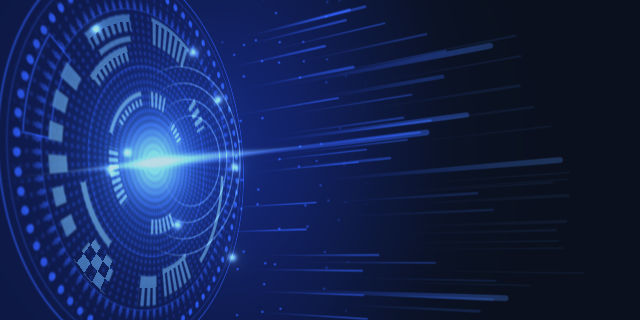
Reproduce this background procedurally as a WebGL 2 fragment shader.

```glsl
#version 300 es
precision highp float;
uniform vec2 u_resolution;
out vec4 outColor;

#define CORE vec2(0.482, 0.492)
#define VANISH vec2(-1.91, 0.193)
#define PERSPECTIVE 0.77
#define STRETCH 1.65
#define SHEAR 0.15
#define STREAKS 46
#define NIGHT vec3(0.038, 0.062, 0.112)
#define NAVY vec3(0.05, 0.09, 0.25)
#define BLUE vec3(0.13, 0.27, 0.72)
#define CYAN vec3(0.46, 0.69, 0.80)
#define TAU 6.2831853

float hash(vec2 v) { return fract(sin(dot(v, vec2(127.1, 311.7))) * 43758.5453); }

// Antialiased coverage of a distance
float inside(float d) {
  float px = 1.0 / u_resolution.y;
  return 1.0 - smoothstep(-px, px, d);
}
float line(float d) { return inside(abs(d) - 0.0012); }

// Perspective between the canvas and the tilted disk
vec2 toDisk(vec2 p) {
  vec2 q = p - CORE;
  return vec2(q.x, (q.y + SHEAR * q.x) / STRETCH) / max(1.0 - PERSPECTIVE * q.x, 0.3);
}
vec2 fromDisk(vec2 d) {
  float x = d.x / (1.0 + PERSPECTIVE * d.x);
  return CORE + vec2(x, d.y * STRETCH * (1.0 - PERSPECTIVE * x) - SHEAR * x);
}

// Disk parts: q holds radius and angle in turns
float sector(vec2 q, float r0, float r1, float t0, float t1) {
  float across = abs(q.x - 0.5 * (r0 + r1)) - 0.5 * (r1 - r0);
  float around = abs(q.y - 0.5 * (t0 + t1)) - 0.5 * (t1 - t0);
  return max(across, around * TAU * q.x);
}
float arc(vec2 q, float r0, float r1, float t0, float t1) { return inside(sector(q, r0, r1, t0, t1)); }
float comb(vec2 q, float n) { return inside((abs(fract(q.y * n) - 0.5) - 0.28) * TAU * q.x / n); }
float dots(vec2 q, float radius, float n, float size) {
  return inside(length(vec2((fract(q.y * n) - 0.5) * TAU * radius / n, q.x - radius)) - size);
}

float blocks(vec2 q) {
  // Outer blocks: toothed, checkered and plain
  float teeth = comb(q, 90.0);
  float b = arc(q, 0.240, 0.268, 0.295, 0.372) * max(step(0.256, q.x), teeth);
  b += arc(q, 0.222, 0.231, 0.300, 0.365);
  b += arc(q, 0.190, 0.215, 0.312, 0.400) * max(step(0.205, q.x), teeth);
  b += arc(q, 0.222, 0.272, 0.178, 0.255) * max(step(0.264, q.x), teeth);
  float inner = 0.218 + 0.025 * hash(vec2(floor(q.y * 32.0), 3.0));
  b += arc(q, inner, 0.264, 0.406, 0.594) * comb(q, 32.0);
  b += arc(q, 0.215, 0.272, 0.610, 0.665) * mod(floor(q.y * 70.0) + floor(q.x * 48.0), 2.0);
  b += arc(q, 0.190, 0.202, 0.540, 0.640);
  b += arc(q, 0.215, 0.270, 0.720, 0.755) * max(step(q.x, 0.237), teeth);
  b += arc(q, 0.205, 0.260, 0.770, 0.835) * max(step(q.x, 0.214), teeth);
  b += arc(q, 0.248, 0.259, 0.860, 0.995);
  // Inner blocks
  float fine = comb(q, 60.0);
  b += arc(q, 0.168, 0.200, 0.075, 0.130) * fine + arc(q, 0.125, 0.133, 0.300, 0.450);
  b += arc(q, 0.108, 0.120, 0.300, 0.420) * fine + arc(q, 0.104, 0.133, 0.205, 0.270) * fine;
  b += arc(q, 0.088, 0.105, 0.080, 0.155) * fine + arc(q, 0.104, 0.128, 0.480, 0.620) * fine;
  return min(b + arc(q, 0.108, 0.136, 0.735, 0.835) * fine, 1.0);
}

// Tapered ray with a round bright tip
float streak(vec2 p, vec2 tip, float width, float span) {
  vec2 dir = normalize(tip - VANISH), rel = p - tip;
  float along = dot(rel, dir), fade = smoothstep(-span, 0.0, along);
  vec2 cap = vec2(max(along, 0.0), dot(rel, vec2(-dir.y, dir.x)));
  return fade * inside(length(cap) - width * mix(0.4, 1.0, fade));
}
vec3 flare(vec2 p, vec2 at) {
  float d = length(p - at) / 0.012;
  return CYAN * (0.8 * exp(-d * d) + 0.25 * exp(-d * 0.7));
}

void main() {
  vec2 p = gl_FragCoord.xy / u_resolution.y, g = p - CORE, disk = toDisk(p);
  vec2 q = vec2(length(disk), fract(atan(disk.y, disk.x) / TAU));
  // Night gradient with blue haze
  vec2 haze = (p - vec2(0.70, 0.55)) * 1.85;
  vec3 color = mix(NAVY, NIGHT, smoothstep(0.75, 1.5, p.x));
  color += vec3(0.025, 0.055, 0.20) * exp(-dot(haze, haze));
  // Scattered streaks, then broad ones
  for (int i = 0; i < STREAKS; i++) {
    float n = float(i), reach = hash(vec2(n, 1.0));
    vec2 tip = vec2(mix(0.9, 1.9, reach), (n + hash(vec2(n, 2.0))) / float(STREAKS));
    vec3 tint = mix(BLUE * 0.6, vec3(0.02, 0.04, 0.07), smoothstep(0.95, 1.75, tip.x));
    float s = streak(p, tip, mix(0.002, 0.005, hash(vec2(n, 4.0))), mix(0.3, 0.65, reach));
    color += s * tint * smoothstep(0.55, 0.8, p.x);
  }
  float broad = streak(p, vec2(1.333, 0.586), 0.009, 0.85) + streak(p, vec2(1.458, 0.641), 0.008, 0.7);
  broad += streak(p, vec2(1.532, 0.857), 0.009, 0.7) + streak(p, vec2(1.750, 0.500), 0.009, 0.8);
  broad += streak(p, vec2(1.580, 0.068), 0.009, 0.75);
  color += broad * mix(BLUE * 0.55, vec3(0.07, 0.13, 0.23), smoothstep(1.1, 1.7, p.x));
  // Drifting particles
  vec2 cell = floor(p / 0.065), jitter = vec2(hash(cell), hash(cell + 17.0));
  float speck = inside(length(fract(p / 0.065) - 0.2 - 0.6 * jitter) * 0.065 - 0.0035) * step(0.55, hash(cell + 5.0));
  color += speck * BLUE * 0.7 * smoothstep(0.65, 0.75, p.x) * (1.0 - smoothstep(0.85, 1.2, p.x));
  // Disk dots, rings and blocks
  float grain = dots(q, (floor(q.x / 0.013) + 0.5) * 0.013, 90.0, 0.0035);
  float marks = 0.25 * grain * (1.0 - smoothstep(0.28, 0.36, q.x));
  marks += 0.8 * dots(q, 0.323, 72.0, 0.0065) + 0.4 * dots(q, 0.285, 90.0, 0.005);
  marks += 0.7 * line(q.x - 0.355) + 0.3 * (line(q.x - 0.340) + line(q.x - 0.178) + line(q.x - 0.278));
  color += BLUE * (marks + 0.7 * line(sector(q, 0.260, 0.312, 0.408, 0.492)));
  color = mix(color, mix(vec3(0.20, 0.40, 0.75), CYAN, exp(-6.0 * dot(g, g))), 0.8 * blocks(q));
  // Thin overlapping circles and rim sparkles
  for (int i = 0; i < 4; i++) {
    float n = float(i), a = 1.065 - 0.42 * n - 0.042 * n * n;
    vec2 c = (p - vec2(0.56 + 0.012 * n, 0.497)) / vec2(1.0, 1.55);
    color += CYAN * 0.5 * line(length(c) - 0.19 + 0.033 * n) * smoothstep(-0.12, 0.08, c.x);
    color += flare(p, fromDisk((0.277 + 0.009 * n * n) * vec2(cos(a), sin(a))));
  }
  color += flare(p, vec2(0.346, 0.466)) + flare(p, vec2(0.398, 0.523));
  color += flare(p, vec2(0.555, 0.297)) + flare(p, vec2(0.300, 0.909));
  // Core glow and slanted beam
  float d = dot(g, g * vec2(1.0, 0.72)), x = g.x - 0.08;
  color += vec3(0.36, 0.55, 0.48) * exp(-d / 0.007) + vec3(0.07, 0.17, 0.32) * exp(-d / 0.035);
  float y = (g.y - 0.105 * g.x) / (0.004 + 0.012 * exp(-x * x * 20.0));
  color += CYAN * 0.75 * exp(-x * x / 0.07 - y * y);
  outColor = vec4(min(color, vec3(0.72, 0.86, 0.90)), 1.0);
}
```
